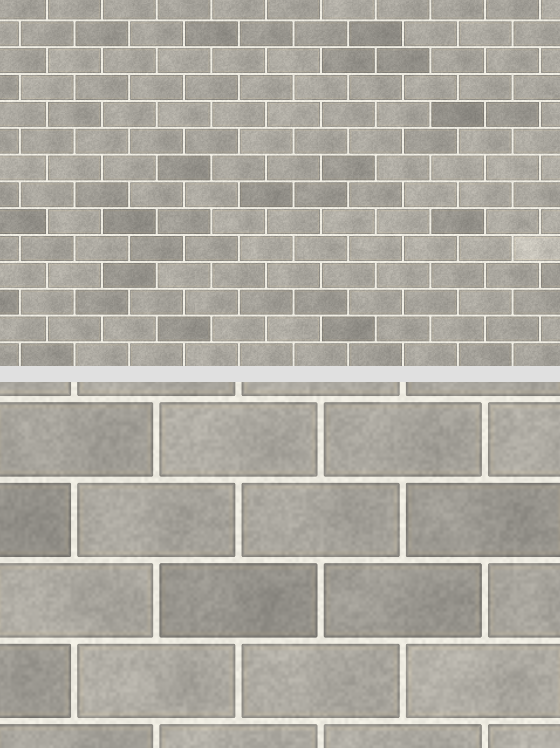
Top, the full canvas; bottom, a detail of the centre.
This texture is drawn by a WebGL 2 fragment shader. Its source:

```glsl
#version 300 es
precision highp float;
// Running-bond wall of grey, finely grained bricks with pale mortar joints.

uniform vec2 u_resolution;
out vec4 fragColor;

// Lengths are fractions of the canvas height.
const vec2 PITCH = vec2(0.1496, 0.0733);    // brick plus joint
const vec2 ORIGIN = vec2(0.0540, 0.0558);   // first joint crossing, from top left
const float JOINT = 0.0056;
const float CORNER = 0.0016;
const float RIM = 0.0036;                   // dark worn edge
const float BEVEL = 0.0075;                 // pale band inside the edge
const float GRAIN = 0.0032;

const vec3 BRICK = vec3(0.660, 0.648, 0.617);
const vec3 MORTAR = vec3(0.935, 0.925, 0.885);
const vec3 WARM = vec3(1.015, 1.0, 0.965);

const float TONE_SPREAD = 0.075;
const float DARK_SHARE = 0.17;
const float DEEP_SHARE = 0.03;
const float PALE_SHARE = 0.012;
const float GRAIN_DEPTH = 0.15;
const float RIM_DEPTH = 0.20;
const float SEED = 17.0;

float hash(vec2 p) {
    vec3 q = fract(vec3(p.xyx) * 0.1031);
    q += dot(q, q.yzx + 33.33);
    return fract((q.x + q.y) * q.z);
}

float noise(vec2 p) {
    vec2 i = floor(p), f = fract(p);
    f = f * f * (3.0 - 2.0 * f);
    float low = mix(hash(i), hash(i + vec2(1, 0)), f.x);
    float high = mix(hash(i + vec2(0, 1)), hash(i + vec2(1, 1)), f.x);
    return mix(low, high, f.y);
}

float roundedBox(vec2 p, vec2 halfSize, float radius) {
    vec2 q = abs(p) - halfSize + radius;
    return length(max(q, 0.0)) + min(max(q.x, q.y), 0.0) - radius;
}

// Brightness of a whole brick: mostly mid, some dark, a rare pale one.
float brickTone(vec2 id) {
    float pick = hash(id + SEED);
    float tone = 1.0 + TONE_SPREAD * (hash(id + SEED * 3.0) - 0.45);
    tone -= 0.085 * step(pick, DARK_SHARE);
    tone -= 0.07 * step(pick, DEEP_SHARE);
    return tone + 0.14 * step(1.0 - PALE_SHARE, pick);
}

// Shading shared by every brick: bright left part, dusky patch right of centre.
float faceShade(vec2 uv) {
    float patchy = exp(-dot((uv - vec2(0.69, 0.5)) * vec2(4.2, 2.6),
                            (uv - vec2(0.69, 0.5)) * vec2(4.2, 2.6)));
    float glow = exp(-pow((uv.x - 0.30) * 4.0, 2.0));
    return 1.0 + 0.035 * glow - 0.055 * patchy - 0.02 * (uv.y - 0.5);
}

void main() {
    vec2 p = gl_FragCoord.xy / u_resolution.y;
    float pixel = 1.0 / u_resolution.y;
    p.y = 1.0 - p.y;

    // Brick cell, with alternate courses shifted by half a brick.
    vec2 grid = (p - ORIGIN) / PITCH;
    float course = floor(grid.y);
    grid.x -= 0.5 * mod(course, 2.0);
    vec2 id = floor(grid) + 40.0;
    vec2 uv = fract(grid);
    vec2 local = (uv - 0.5) * PITCH;

    float d = roundedBox(local, 0.5 * (PITCH - JOINT), CORNER);
    float face = 1.0 - smoothstep(-0.5 * pixel, 0.5 * pixel, d);

    // Grain: fine speckle over soft, slightly slanted mottling.
    vec2 g = p / GRAIN + 100.0;
    float speckle = noise(g) - 0.5;
    float mottle = noise(vec2(g.x + 0.4 * g.y, g.y) * 0.45) - 0.5;
    float cloud = noise(g * 0.12 + id * 7.0) - 0.5;
    float grain = GRAIN_DEPTH * (0.65 * speckle + 0.4 * mottle + 0.3 * cloud);

    // Worn rim and bevel along the brick outline.
    float rim = 1.0 - smoothstep(0.0, RIM, -d);
    float bevel = smoothstep(0.3 * RIM, RIM, -d) * (1.0 - smoothstep(RIM, BEVEL, -d));
    float wear = 0.7 + 0.6 * noise(g * 0.2);

    vec3 brick = BRICK * brickTone(id) * faceShade(uv) * (1.0 + grain);
    brick *= 1.0 - RIM_DEPTH * rim * wear;
    brick *= mix(vec3(1.0), WARM * 1.02, bevel);

    vec3 mortar = MORTAR * (1.0 + 0.07 * speckle);
    fragColor = vec4(mix(mortar, brick, face), 1.0);
}
```
